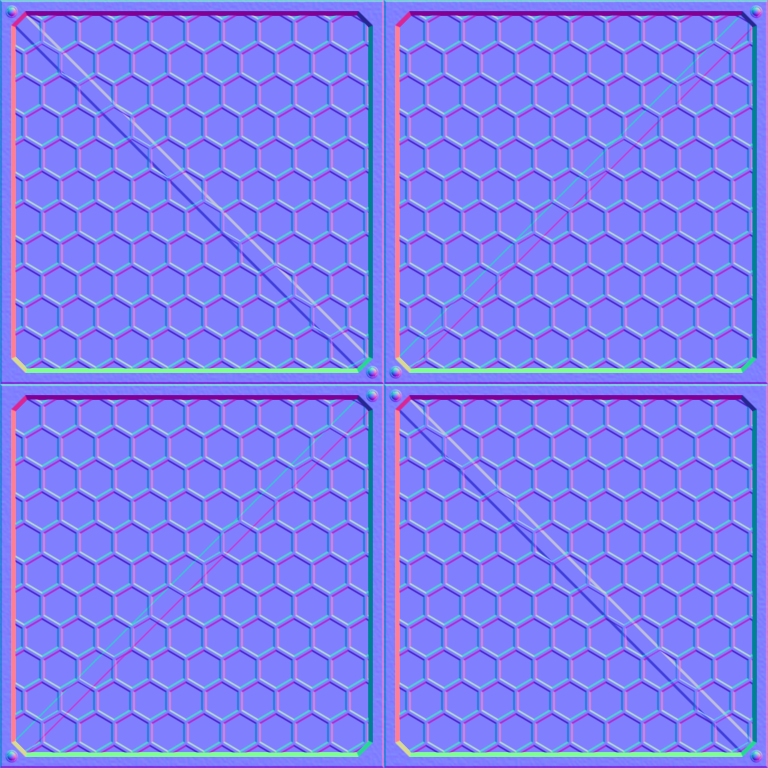
A three.js fragment shader for this texture map:

```glsl
varying vec2 vUv;

// Lengths are in 1/768 of the canvas.
const float CANVAS = 768.0;
const float PANEL = 384.0;
const float HALF_PANEL = 192.0;

const float OPENING = 180.5;        // half size of the recess, outer rim
const float CHAMFER = 347.0;        // |x| + |y| at the cut corners
const float BEVEL_WIDTH = 4.0;
const float BEVEL_HEIGHT = 30.0;
const float SEAM_WIDTH = 1.8;
const float SEAM_DEPTH = 2.2;
const float GRAIN_SCALE = 0.4;
const float GRAIN_HEIGHT = 0.22;

const vec2 HEX_ORIGIN = vec2(6.0, 384.0);
const float HEX_PITCH = 36.0;
const float HEX_ROW = 31.7;
const float WIRE_INNER = 1.2;
const float WIRE_OUTER = 2.8;
const float WIRE_HEIGHT = 2.3;

const float BRACE_HALF = 9.0;
const float BRACE_HEIGHT = 1.7;
const float BRACE_SOFT = 2.4;       // edge width, falling braces
const float BRACE_SHARP = 1.0;      // edge width, rising braces

const float RIVET_POS = 180.3;
const float RIVET_DOME = 4.0;
const float RIVET_PLATE = 6.3;

const float SLOPE_STEP = 0.6;
const float SAMPLE_STEP = 0.375;

float hash(vec2 p) {
  vec3 q = fract(vec3(p.xyx) * 0.1031);
  q += dot(q, q.yzx + 33.33);
  return fract((q.x + q.y) * q.z);
}

float valueNoise(vec2 p) {
  vec2 i = floor(p), f = fract(p);
  f *= f * (3.0 - 2.0 * f);
  return mix(mix(hash(i), hash(i + vec2(1.0, 0.0)), f.x),
             mix(hash(i + vec2(0.0, 1.0)), hash(i + 1.0), f.x), f.y);
}

// Distance to the nearest edge of a honeycomb
float hexEdge(vec2 p) {
  const vec2 cell = vec2(1.0, 1.7320508);
  p /= vec2(HEX_PITCH, HEX_ROW / (0.5 * cell.y));
  vec2 a = mod(p, cell) - 0.5 * cell;
  vec2 b = mod(p - 0.5 * cell, cell) - 0.5 * cell;
  vec2 g = abs(dot(a, a) < dot(b, b) ? a : b);
  return HEX_PITCH * (0.5 - max(g.x, dot(g, vec2(0.5, 0.8660254))));
}

float surfaceHeight(vec2 p) {
  vec2 panel = floor(p / PANEL);
  vec2 local = p - panel * PANEL;
  vec2 c = local - HALF_PANEL;
  vec2 ac = abs(c);
  bool falling = mod(panel.x + panel.y, 2.0) > 0.5;
  vec2 m = falling ? vec2(-c.x, c.y) : c;

  // Wire mesh over a diagonal brace
  float wire = WIRE_HEIGHT
    * (1.0 - smoothstep(WIRE_INNER, WIRE_OUTER, hexEdge(local - HEX_ORIGIN)));
  float braceEdge = falling ? BRACE_SOFT : BRACE_SHARP;
  float braceDist = abs(m.x - m.y) * 0.7071;
  float brace = BRACE_HEIGHT * (falling ? 1.5 : 1.0)
    * clamp((BRACE_HALF - braceDist) / braceEdge, 0.0, 1.0);
  float mesh = max(brace, wire + 0.5 * brace);

  // Frame with bevelled opening, cut corners, grain and seam
  float rim = max(max(ac.x, ac.y) - OPENING, (ac.x + ac.y - CHAMFER) * 0.7071);
  float rise = clamp(rim / BEVEL_WIDTH + 1.0, 0.0, 1.0);
  float frame = BEVEL_HEIGHT * rise;
  frame += GRAIN_HEIGHT * valueNoise(p * GRAIN_SCALE) * step(0.0, rim);
  float seam = HALF_PANEL - max(ac.x, ac.y);
  frame -= SEAM_DEPTH * (1.0 - smoothstep(0.0, SEAM_WIDTH, seam));

  // Rivets at the two ends of the brace
  float r = min(length(m - RIVET_POS), length(m + RIVET_POS));
  frame += sqrt(max(RIVET_DOME * RIVET_DOME - r * r, 0.0));
  frame += 1.0 - smoothstep(RIVET_PLATE - 1.3, RIVET_PLATE, r);

  return max(mesh, frame);
}

vec3 surfaceNormal(vec2 p) {
  vec2 e = vec2(SLOPE_STEP, 0.0);
  vec2 slope = vec2(surfaceHeight(p + e.xy) - surfaceHeight(p - e.xy),
                    surfaceHeight(p + e.yx) - surfaceHeight(p - e.yx));
  return normalize(vec3(-slope / (2.0 * SLOPE_STEP), 1.0));
}

void main() {
  vec2 p = vUv * CANVAS;
  vec3 normal = vec3(0.0);
  for (int i = 0; i < 4; i++) {
    float k = float(i);
    vec2 corner = vec2(mod(k, 2.0), floor(k / 2.0)) * 2.0 - 1.0;
    normal += 0.25 * surfaceNormal(p + corner * SAMPLE_STEP);
  }
  gl_FragColor = vec4(normal * 0.5 + 0.5, 1.0);
}
```
